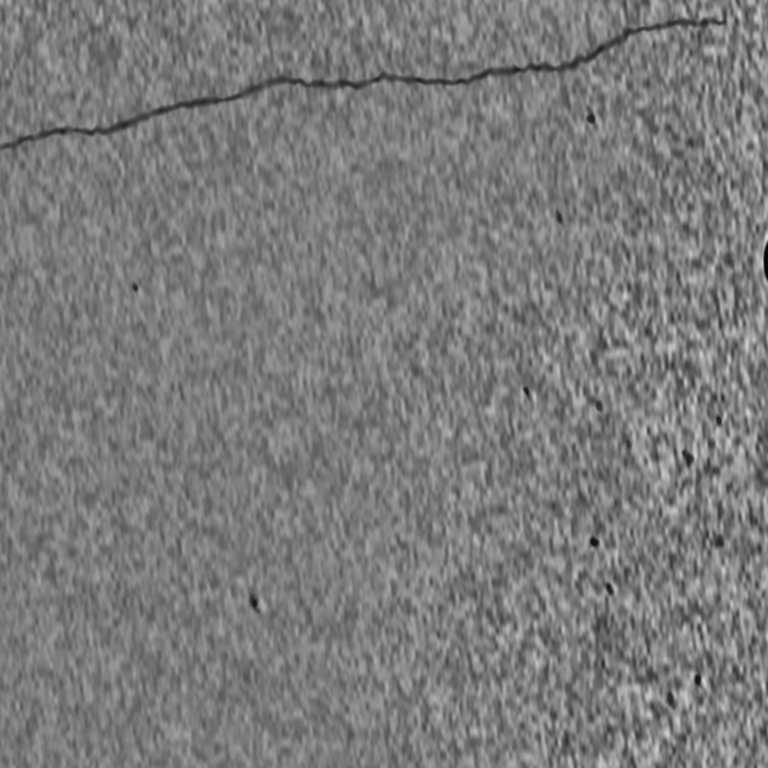
Give the GLSL for this texture, as a WebGL 2 fragment shader.

```glsl
#version 300 es
precision highp float;

uniform vec2 u_resolution;
out vec4 fragColor;

const float BASE_GREY = 0.478;
const float SMOOTH_CONTRAST = 0.135;
const float ROUGH_CONTRAST = 0.30;
const vec2 GRAIN_FREQ = vec2(196.0, 84.0);
const float GRAIN_LEAN = 0.14;
const float MOTTLE = 0.013;
const float CRACK_WIDTH = 0.0040;
const float CRACK_END = 0.945;
const float CRACK_GREY = 0.13;
const float PIT_CELLS = 9.0;
const vec2 PIT_SIZE = vec2(0.0052, 0.0095);
const float PIT_GREY = 0.06;
const vec2 HOLE_CENTER = vec2(1.002, 0.66);
const vec2 HOLE_SIZE = vec2(0.008, 0.028);

float hash(vec2 p) {
    vec3 q = fract(vec3(p.xyx) * 0.1031);
    q += dot(q, q.yzx + 33.33);
    return fract((q.x + q.y) * q.z);
}

// Signed value noise, -1 to 1
float noise(vec2 p) {
    vec2 i = floor(p);
    vec2 f = fract(p);
    f = f * f * (3.0 - 2.0 * f);
    float low = mix(hash(i), hash(i + vec2(1, 0)), f.x);
    float high = mix(hash(i + vec2(0, 1)), hash(i + vec2(1, 1)), f.x);
    return 2.0 * mix(low, high, f.y) - 1.0;
}

// Upright streaky grain, layers sheared apart to hide the lattice
float grain(vec2 p) {
    vec2 a = vec2(p.x + GRAIN_LEAN * p.y, p.y - 0.10 * p.x);
    vec2 b = vec2(p.x - 0.06 * p.y, p.y + 0.23 * p.x);
    vec2 c = vec2(p.x + 0.25 * p.y, p.y + 0.08 * p.x);
    return 0.62 * noise(a * GRAIN_FREQ + 17.3)
         + 0.48 * noise(b * GRAIN_FREQ * 1.13 + 71.9)
         + 0.26 * noise(c * GRAIN_FREQ * 0.72 + 143.1);
}

float bump(float x, float center, float width) {
    float d = (x - center) / width;
    return exp(-d * d);
}

float crackHeight(float x) {
    return 0.812 + 0.14 * x
         + 0.026 * bump(x, 0.36, 0.16)
         + 0.038 * bump(x, 0.88, 0.09)
         + 0.005 * sin(42.0 * x - 1.2)
         + 0.003 * noise(vec2(x * 45.0, 3.5))
         + 0.0035 * noise(vec2(x * 110.0, 8.5));
}

float crackMask(vec2 p) {
    const float STEP = 0.004;
    float slope = (crackHeight(p.x + STEP) - crackHeight(p.x - STEP)) / (2.0 * STEP);
    float dist = abs(p.y - crackHeight(p.x)) / sqrt(1.0 + slope * slope);
    float width = CRACK_WIDTH * (1.0 + 0.5 * noise(vec2(p.x * 90.0, 21.5)));
    float strength = 0.74 + 0.3 * noise(vec2(p.x * 110.0, 34.5));
    float ending = 1.0 - smoothstep(CRACK_END - 0.006, CRACK_END + 0.006, p.x);
    return min(strength, 1.0) * ending * (1.0 - smoothstep(0.1 * width, 1.9 * width, dist));
}

// x: dark pits, y: lit rims beside them
vec2 pitMasks(vec2 p) {
    vec2 masks = vec2(0.0);
    vec2 home = floor(p * PIT_CELLS);
    float ragged = 0.45 * noise(p * vec2(170.0, 120.0) + 61.7);
    for (int j = -1; j <= 1; j++) {
        for (int i = -1; i <= 1; i++) {
            vec2 cell = home + vec2(i, j);
            vec2 center = (cell + vec2(hash(cell + 5.7), hash(cell + 41.3))) / PIT_CELLS;
            float chance = 0.04 + 0.4 * smoothstep(0.5, 0.75, center.x);
            float present = step(hash(cell + 83.1), chance) * step(center.y, 0.85);
            float size = mix(0.7, 1.25, hash(cell + 127.9));
            vec2 d = p - center;
            d.x += 0.2 * d.y;
            float dark = 1.0 - smoothstep(0.2, 1.4, length(d / (PIT_SIZE * size)) + ragged);
            vec2 rimOffset = d - vec2(0.008, -0.004) * size;
            float rim = 1.0 - smoothstep(0.2, 1.4, length(rimOffset / (PIT_SIZE * size)));
            float depth = mix(0.55, 1.0, hash(cell + 211.3));
            masks = max(masks, present * depth * vec2(dark, rim));
        }
    }
    return masks;
}

void main() {
    vec2 p = gl_FragCoord.xy / u_resolution;

    // Surface roughens toward the right, a little along the top
    float patches = noise(p * 5.0 + 9.2) + 0.5 * noise(p * 11.0 + 27.4);
    float rough = smoothstep(0.46, 1.0, p.x + 0.2 * (0.5 - p.y) + 0.07 * patches);
    rough = max(rough, 0.3 * smoothstep(0.8, 1.0, p.y));

    float shade = BASE_GREY + 0.018 * smoothstep(0.1, 0.95, p.x);
    shade += MOTTLE * (0.5 * patches + 0.6 * noise(p * vec2(30.0, 22.0)));
    shade += mix(SMOOTH_CONTRAST, ROUGH_CONTRAST, rough) * grain(p);

    // Pits, edge hole and crack
    vec2 pits = pitMasks(p);
    shade += 0.16 * pits.y;
    shade = mix(shade, PIT_GREY, pits.x);

    float hole = length((p - HOLE_CENTER) / HOLE_SIZE);
    shade += 0.2 * (1.0 - smoothstep(1.1, 1.7, hole));
    shade = mix(shade, 0.03, 1.0 - smoothstep(0.75, 1.15, hole));

    shade = mix(shade, CRACK_GREY, crackMask(p));
    fragColor = vec4(vec3(clamp(shade, 0.0, 1.0)), 1.0);
}
```
